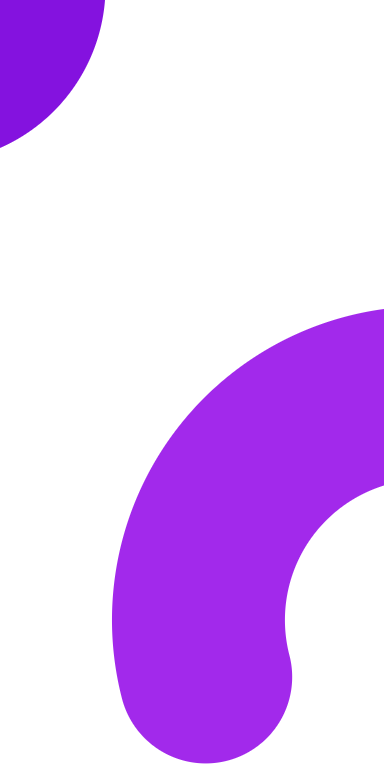
Write a WebGL 1 fragment shader that draws this background.

```glsl
precision highp float;
// Flat white ground with a thick violet arc rising from a round cap at the
// lower middle, and a darker violet disk cut off by the upper left corner.
// Both are signed distance shapes, in units of the canvas height.

uniform vec2 u_resolution;

#define ARC_CENTER vec2(0.5544, 0.1927)
#define ARC_RADIUS 0.2960
#define ARC_HALF_WIDTH 0.1126
#define CAP_ANGLE 3.3948
#define DISK_CENTER vec2(-0.0924, 1.0177)
#define DISK_RADIUS 0.2298
#define GROUND_COLOR vec3(1.0)
#define ARC_COLOR vec3(0.635, 0.161, 0.922)
#define DISK_COLOR vec3(0.518, 0.071, 0.875)

float diskDistance(vec2 p, float radius) {
  return length(p) - radius;
}

// Half-turn band running clockwise from a round cap at the given angle
float arcDistance(vec2 p, float radius, float halfWidth, float capAngle) {
  vec2 capDir = vec2(cos(capAngle), sin(capAngle));
  vec2 sweepDir = vec2(capDir.y, -capDir.x);
  float toSpine = dot(p, sweepDir) > 0.0
    ? abs(length(p) - radius)
    : length(p - capDir * radius);
  return toSpine - halfWidth;
}

// Coverage with an edge one pixel wide
float coverage(float dist) {
  return clamp(0.5 - dist * u_resolution.y, 0.0, 1.0);
}

void main() {
  vec2 p = gl_FragCoord.xy / u_resolution.y;

  float arc = arcDistance(p - ARC_CENTER, ARC_RADIUS, ARC_HALF_WIDTH, CAP_ANGLE);
  float disk = diskDistance(p - DISK_CENTER, DISK_RADIUS);

  // Layer the shapes over the ground
  vec3 color = mix(GROUND_COLOR, ARC_COLOR, coverage(arc));
  color = mix(color, DISK_COLOR, coverage(disk));
  gl_FragColor = vec4(color, 1.0);
}
```
